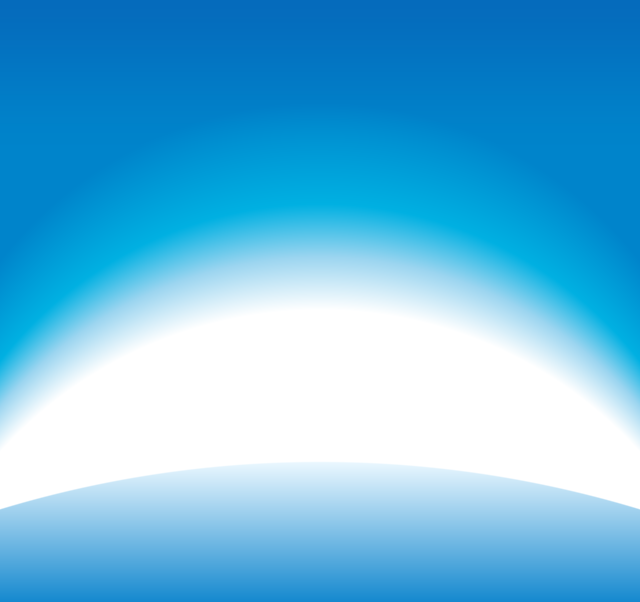
Write a WebGL 1 fragment shader that draws this background.

```glsl
precision highp float;

uniform vec2 u_resolution;

// Height of a circular arc at horizontal offset x from its crest.
float arcHeight(float x, float crest, float radius) {
    return crest - radius + sqrt(max(radius * radius - x * x, 0.0));
}

void main() {
    // Canvas height is one unit; x is centred.
    vec2 p = gl_FragCoord.xy / u_resolution.y;
    p.x -= 0.5 * u_resolution.x / u_resolution.y;
    float pixel = 1.0 / u_resolution.y;

    vec3 cyan = vec3(0.0, 0.69, 0.885);
    vec3 paleBlue = vec3(0.61, 0.835, 0.94);

    // Sky darkening toward the top
    vec3 color = mix(vec3(0.0, 0.517, 0.795), vec3(0.02, 0.415, 0.735),
                     smoothstep(0.74, 1.03, p.y));

    // Arcs bounding the glow layers
    float inner = arcHeight(p.x, 0.485, 0.716);
    float middle = arcHeight(p.x, 0.661, 0.672);
    float outer = arcHeight(p.x, 0.829, 0.672);

    // Blue halo fading into the sky
    float halo = clamp((outer - p.y) / (outer - middle), 0.0, 1.0);
    color = mix(color, cyan, halo);

    // Bright halo, from cyan through pale blue to white
    float bright = clamp((middle - p.y) / (middle - inner), 0.0, 1.0);
    color = mix(color, paleBlue, min(2.0 * bright, 1.0));
    color = mix(color, vec3(1.0), max(2.0 * bright - 1.0, 0.0));

    // Foreground horizon with a vertical gradient
    float horizon = arcHeight(p.x, 0.2327, 1.831);
    vec3 ground = mix(vec3(0.08, 0.535, 0.81), vec3(0.92, 0.97, 0.998),
                      clamp(p.y / 0.2327, 0.0, 1.0));
    color = mix(color, ground, smoothstep(-pixel, pixel, horizon - p.y));

    gl_FragColor = vec4(color, 1.0);
}
```
